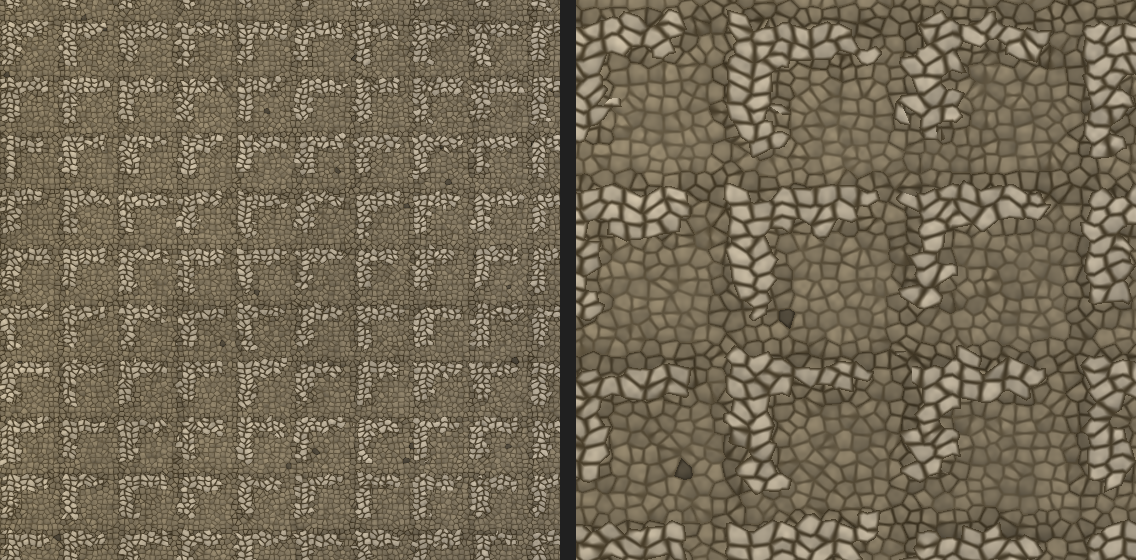
Left: the whole. Right: its middle third, enlarged.
Reproduce this texture procedurally as a Shadertoy shader.

```glsl
// Cut-pile carpet with a grid of raised, lighter corner shapes made of loops.
// Two cellular layers give the yarn: round tufts for the ground, slanted loops
// for the corners. Each loop is kept or dropped whole, so borders stay ragged.

const vec2 REPEATS = vec2(9.53, 9.89);       // corners across and down
const vec2 FIRST_CORNER = vec2(0.004, 0.040); // from the upper left
const vec2 PILE_DENSITY = vec2(104.0, 110.0);
const vec2 LOOP_DENSITY = vec2(80.0, 104.0);

const vec3 CREVICE = vec3(0.26, 0.22, 0.145);
const vec3 PILE = vec3(0.505, 0.462, 0.378);
const vec3 LOOP = vec3(0.675, 0.635, 0.56);

struct Tuft {
    vec2 site;    // centre in grid units
    vec2 offset;  // from the point to the centre
    float gap;    // zero on the border with the next tuft
};

vec2 hash2(vec2 p) {
    vec3 h = fract(p.xyx * vec3(0.1031, 0.1030, 0.0973));
    h += dot(h, h.yzx + 33.33);
    return fract((h.xx + h.yz) * h.zy);
}

float valueNoise(vec2 p) {
    vec2 i = floor(p), f = fract(p);
    f = f * f * (3.0 - 2.0 * f);
    float low = mix(hash2(i).x, hash2(i + vec2(1, 0)).x, f.x);
    float high = mix(hash2(i + vec2(0, 1)).x, hash2(i + vec2(1, 1)).x, f.x);
    return mix(low, high, f.y);
}

// Nearest jittered site and the margin to the second nearest.
Tuft nearestTuft(vec2 q, float jitter, float seed) {
    Tuft t = Tuft(q, vec2(0.0), 0.0);
    float first = 9.0, second = 9.0;
    for (int y = -1; y <= 1; y++)
    for (int x = -1; x <= 1; x++) {
        vec2 cell = floor(q) + vec2(x, y);
        vec2 site = cell + 0.5 + jitter * (hash2(cell + seed) - 0.5);
        float d = length(site - q);
        if (d < first) {
            second = first;
            first = d;
            t.site = site;
            t.offset = site - q;
        } else {
            second = min(second, d);
        }
    }
    t.gap = second - first;
    return t;
}

// Zigzag shift that leans neighbouring loop columns toward each other.
float braid(float x) {
    return 1.1 * abs(fract(x * 0.37) - 0.5);
}

float boxDistance(vec2 p, vec2 low, vec2 high) {
    vec2 d = max(low - p, p - high);
    return length(max(d, 0.0)) + min(max(d.x, d.y), 0.0);
}

vec2 repeatPosition(vec2 uv) {
    return (vec2(uv.x, 1.0 - uv.y) - FIRST_CORNER) * REPEATS;
}

// Signed distance to the corner shape, its arms varying with each repeat.
float cornerDistance(vec2 g) {
    vec2 id = floor(g), f = fract(g);
    vec2 reach = vec2(0.77, 0.72) + 0.10 * (hash2(id + 41.0) - 0.5);
    vec2 thick = vec2(0.27, 0.225) + 0.05 * (hash2(id + 87.0) - 0.5);
    float post = boxDistance(f, vec2(0.015), vec2(thick.x, reach.y));
    float beam = boxDistance(f, vec2(0.015), vec2(reach.x, thick.y));
    return min(post, beam);
}

vec3 shadeYarn(Tuft t, vec3 tone, float depth, float softness) {
    float body = smoothstep(0.0, softness, t.gap);
    float dome = 1.04 - 0.28 * dot(t.offset, t.offset) + 0.12 * t.offset.y * -1.0;
    float variety = 0.91 + 0.18 * hash2(floor(t.site * 7.0)).x;
    return mix(mix(tone, CREVICE, depth), tone * dome * variety, body);
}

void mainImage(out vec4 fragColor, in vec2 fragCoord) {
    vec2 uv = fragCoord / iResolution.xy;
    // Slight hand-made wander of the rows and columns
    vec2 wander = 0.005 * (vec2(valueNoise(uv * 14.0), valueNoise(uv * 14.0 + 50.0)) - 0.5);

    // Ground pile, with shadow beside the corners and along the grid seams
    Tuft tuft = nearestTuft(uv * PILE_DENSITY, 0.75, 3.0);
    vec2 g = repeatPosition(tuft.site / PILE_DENSITY + wander);
    vec2 toSeam = abs(fract(g + 0.5) - 0.5);
    float seam = 1.0 - smoothstep(0.02, 0.09, min(toSeam.x, toSeam.y));
    float shadow = 1.0 - smoothstep(0.0, 0.10, cornerDistance(g));
    float depth = 0.45 + 0.3 * valueNoise(uv * 45.0) + 0.3 * max(seam, shadow);
    vec3 color = shadeYarn(tuft, PILE, min(depth, 1.0), 0.32);
    color *= 1.0 - 0.07 * seam - 0.07 * shadow;
    color *= 1.0 - 0.4 * step(0.9975, hash2(floor(tuft.site) + 17.0).y);

    // Looped corners
    vec2 q = uv * LOOP_DENSITY;
    Tuft loop = nearestTuft(q + vec2(0.0, braid(q.x)), 0.7, 61.0);
    vec2 center = (loop.site - vec2(0.0, braid(loop.site.x))) / LOOP_DENSITY;
    float stray = 0.07 * (hash2(floor(loop.site) + 29.0).x - 0.5);
    float inside = step(cornerDistance(repeatPosition(center + wander)) + stray, 0.0);
    color = mix(color, shadeYarn(loop, LOOP, 0.95, 0.42), inside);

    // Fibre grain and broad, uneven wear
    color *= 0.94 + 0.12 * valueNoise(uv * 290.0);
    color *= 0.96 + 0.08 * valueNoise(uv * 5.0 + 9.0);
    color *= mix(vec3(1.02, 1.01, 0.98), vec3(0.98, 0.98, 0.99), uv.x);
    fragColor = vec4(color, 1.0);
}
```
